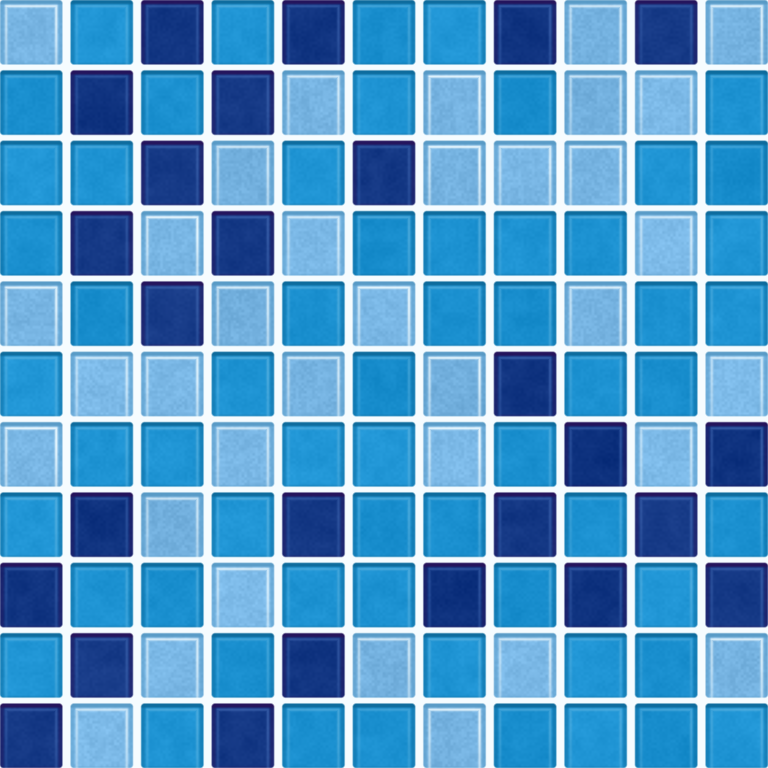
This texture is drawn by a three.js fragment shader. Its source:

```glsl
// Glass mosaic: 11 by 11 rounded tiles in three blues on white grout.
// Each cell picks its blue from a stepped, hash-jittered rank, then gets
// a dark bevel along the top, soft sides, inset glints and fine grain.

#define TILES 11.0
#define GROUT_WIDTH vec2(0.115, 0.083)
#define CORNER 0.05
#define SOFTNESS 0.016
#define BEVEL 0.06
#define GLINT_INSET 0.088
#define GLINT_WIDTH 0.022
#define DARK_SHARE 0.22
#define LIGHT_SHARE 0.31
#define GRAIN 0.035
#define TONE_SHIFT 0.025

varying vec2 vUv;

const vec3 GROUT = vec3(0.965, 0.99, 1.0);

float hash(vec2 p) {
  return fract(sin(dot(p, vec2(127.1, 311.7))) * 43758.5453);
}

float noise(vec2 p) {
  vec2 i = floor(p);
  vec2 f = fract(p);
  f = f * f * (3.0 - 2.0 * f);
  return mix(mix(hash(i), hash(i + vec2(1.0, 0.0)), f.x),
             mix(hash(i + vec2(0.0, 1.0)), hash(i + 1.0), f.x), f.y);
}

float roundedBox(vec2 p, vec2 halfSize, float radius) {
  vec2 d = abs(p) - halfSize + radius;
  return length(max(d, 0.0)) + min(max(d.x, d.y), 0.0) - radius;
}

// Soft line that peaks where distance d reaches the glint inset
float glintLine(float d) {
  float t = (d - GLINT_INSET) / GLINT_WIDTH;
  return exp(-t * t);
}

void main() {
  // Outer tiles touch the canvas edge, so the grid is one grout line short
  vec2 grid = vUv * (TILES - GROUT_WIDTH) + 0.5 * GROUT_WIDTH;
  vec2 cell = min(floor(grid), TILES - 1.0);
  vec2 p = grid - cell - 0.5;
  vec2 halfSize = 0.5 - 0.5 * GROUT_WIDTH;

  // Tile kind: golden steps keep equal blues from clumping
  float rank = fract(dot(cell, vec2(0.618, 0.445)) + 0.5 * hash(cell + 3.0));
  float isDark = 1.0 - step(DARK_SHARE, rank);
  float isLight = step(1.0 - LIGHT_SHARE, rank);

  vec3 body = vec3(0.11, 0.57, 0.82);
  vec3 rim = vec3(0.05, 0.41, 0.60);
  vec3 glint = vec3(0.38, 0.71, 0.88);
  body = mix(body, vec3(0.07, 0.21, 0.51), isDark);
  rim = mix(rim, vec3(0.15, 0.07, 0.35), isDark);
  glint = mix(glint, vec3(0.27, 0.42, 0.71), isDark);
  body = mix(body, vec3(0.47, 0.71, 0.89), isLight);
  rim = mix(rim, vec3(0.34, 0.60, 0.77), isLight);
  glint = mix(glint, vec3(0.93, 0.98, 1.0), isLight);

  // Distances inward from each side
  float left = p.x + halfSize.x;
  float right = halfSize.x - p.x;
  float top = halfSize.y - p.y;
  float bottom = p.y + halfSize.y;
  float side = min(left, right);

  // Body: tone per tile, cloudy mottling and fine grain
  float clouds = noise(grid * 5.0) - 0.5;
  float grain = noise(grid * 26.0) - 0.5;
  vec3 color = body + TONE_SHIFT * (hash(cell + 17.0) - 0.5) * 2.0;
  color += GRAIN * (clouds + grain * (0.7 + isLight));

  // Bevel: strong along the top, faint at the sides and bottom
  float topBand = 1.0 - smoothstep(BEVEL * 0.6, BEVEL * 1.4, top);
  float sideBand = 1.0 - smoothstep(BEVEL * 0.5, BEVEL * 1.4, side);
  float bottomBand = 1.0 - smoothstep(0.0, BEVEL * 0.7, bottom);
  color = mix(color, rim, max(0.45 * sideBand, 0.35 * bottomBand));
  color = mix(color, rim, 0.92 * topBand);

  // Glints: inset lines below the top bevel and beside both sides
  float belowTop = smoothstep(BEVEL, BEVEL * 1.7, top);
  float withinSides = smoothstep(BEVEL * 0.8, BEVEL * 1.5, side);
  float fade = mix(1.0, 0.7, smoothstep(0.3, 0.9, top));
  float sides = max(0.75 * glintLine(left), glintLine(right)) * belowTop * fade;
  float across = glintLine(top) * withinSides;
  float strength = mix(0.55, 0.8, isLight) * (0.8 + 0.35 * hash(cell + 41.0));
  color = mix(color, glint, strength * max(sides, across));

  // Lay the tile on the grout
  float d = roundedBox(p, halfSize, CORNER);
  float cover = 1.0 - smoothstep(-SOFTNESS, SOFTNESS, d);
  gl_FragColor = vec4(mix(GROUT, color, cover), 1.0);
}
```
